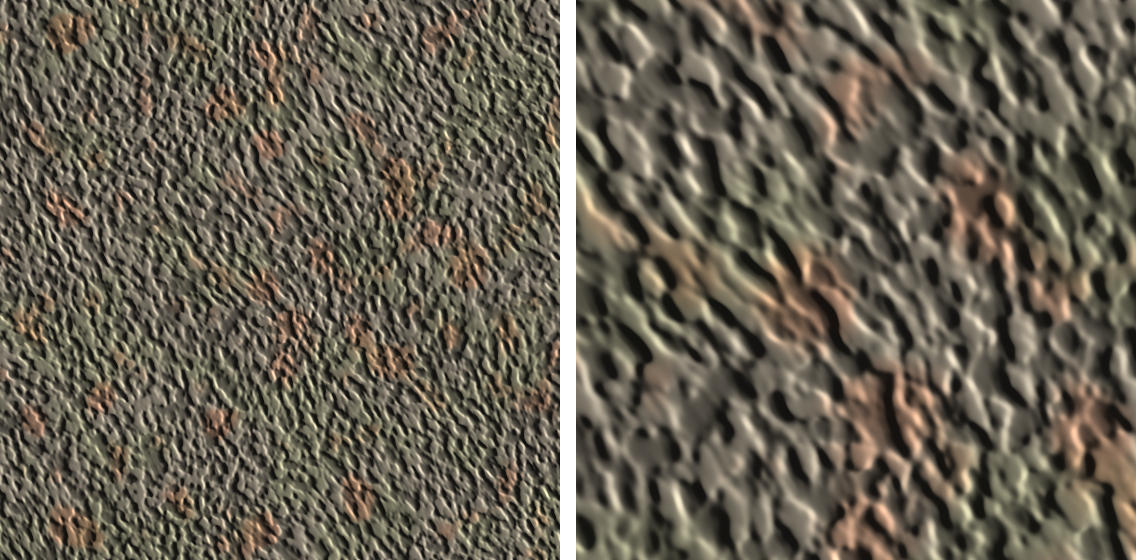
Left, the full canvas; right, a detail of the centre.
A three.js fragment shader for this texture:

```glsl
// Rough stone plaster under low raking light: worm-like grains with thin bright rims.
// Signed bumps scattered one per cell are summed into a stretched height field,
// then shaded by its slope toward the light, with soft shadows and faint tints.

#define GRAIN_CELLS vec2(95.0, 58.0)  // cells per canvas, across and along the grain
#define GRAIN_ACROSS vec2(0.88, 0.475)
#define LIGHT_DIR vec2(0.97, 0.24)
#define RIM_WIDTH 0.0040
#define SHADOW_LENGTH 0.0095
#define BASE_TONE 0.375
#define SLOPE_GAIN 0.34
#define SHADOW_GAIN 0.11
#define DARKEST 0.065
#define STONE_TINT vec3(1.06, 1.0, 0.885)
#define RUST_TINT vec3(1.17, 0.94, 0.86)
#define MOSS_TINT vec3(0.97, 1.01, 0.94)

varying vec2 vUv;

vec3 hash3(vec2 cell) {
  vec3 h = fract(cell.xyx * vec3(0.1031, 0.1030, 0.0973));
  h += dot(h, h.yxz + 33.33);
  return fract((h.xxy + h.yzz) * h.zyx);
}

// Cellular noise: one smooth bump or dent per cell, about -1.5 to 1.5
float bumps(vec2 p) {
  vec2 home = floor(p);
  float sum = 0.0;
  for (int j = -1; j <= 1; j++) {
    for (int i = -1; i <= 1; i++) {
      vec2 cell = home + vec2(float(i), float(j));
      vec3 rnd = hash3(cell);
      vec2 d = p - cell - rnd.xy;
      float falloff = max(1.0 - dot(d, d), 0.0);
      sum += (rnd.z < 0.5 ? -1.0 : 1.0) * falloff * falloff * falloff;
    }
  }
  return sum;
}

// Slow bending, so that the grain direction wanders
vec2 bend(vec2 uv) {
  return uv + 0.011 * vec2(sin(9.0 * uv.y + 2.0 * sin(6.0 * uv.x)),
                           sin(11.0 * uv.x - 1.5 * sin(8.0 * uv.y)));
}

// Grain height with flattened tops and grooves, -1 to 1
float height(vec2 uv) {
  vec2 p = bend(uv);
  vec2 along = vec2(-GRAIN_ACROSS.y, GRAIN_ACROSS.x);
  vec2 grain = vec2(dot(p, GRAIN_ACROSS), dot(p, along)) * GRAIN_CELLS;
  float h = 1.25 * bumps(grain) + 0.36 * bumps(grain * 1.9 + 37.0);
  return h / sqrt(1.0 + h * h);
}

void main() {
  // Relief: slope toward the light, and shadow from higher ground
  float here = height(vUv);
  float nearby = height(vUv + LIGHT_DIR * RIM_WIDTH);
  float blocker = height(vUv + LIGHT_DIR * SHADOW_LENGTH);
  float slope = here - nearby;
  float shadow = max(blocker - here - 0.2, 0.0);

  // Broad uneven patches
  float patches = bumps(vUv * 9.0 + 11.0);
  float rust = smoothstep(0.45, 1.3, bumps(vUv * 17.0 + 53.0) + 0.2 * here);
  float moss = smoothstep(-0.4, 0.9, bumps(vUv * 13.0 + 91.0));

  // Tone with a soft floor in the grooves
  float tone = BASE_TONE + SLOPE_GAIN * slope + 0.07 * here
             - SHADOW_GAIN * shadow + 0.022 * patches;
  float lift = tone - DARKEST;
  tone = DARKEST + 0.5 * (lift + sqrt(lift * lift + 0.004));

  // Colour
  vec3 tint = STONE_TINT * mix(vec3(1.0), MOSS_TINT, moss);
  tint *= mix(vec3(1.0), RUST_TINT, 0.8 * rust);
  gl_FragColor = vec4(clamp(tone * tint, 0.0, 1.0), 1.0);
}
```
